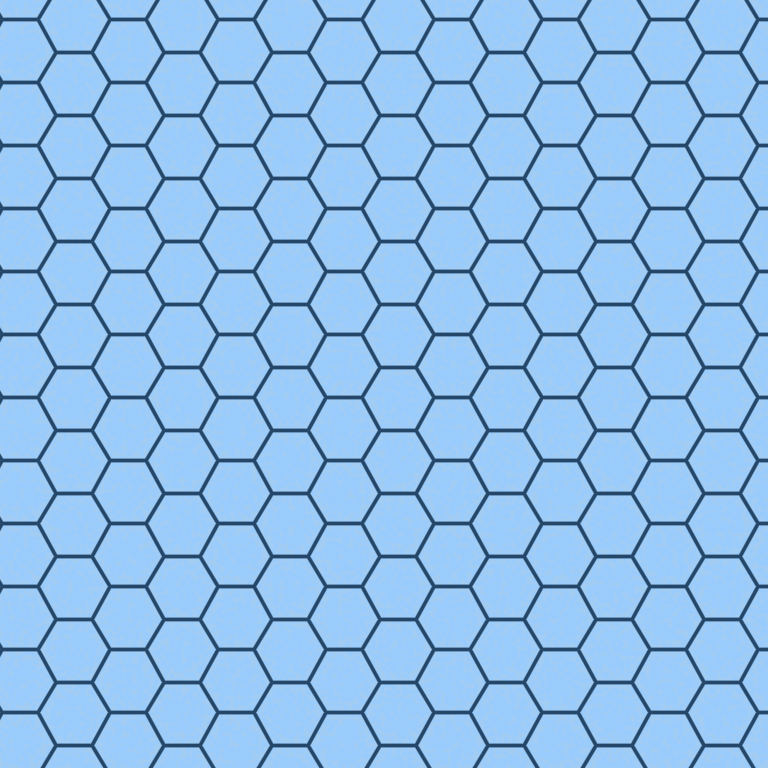
This pattern is drawn by a WebGL 2 fragment shader. Its source:

```glsl
#version 300 es
precision highp float;

uniform vec2 u_resolution;
out vec4 fragColor;

const vec3 SKY_BLUE = vec3(0.60, 0.80, 0.99);
const vec3 DUSTY_BLUE = vec3(0.64, 0.80, 0.95);
const vec3 WIRE_NAVY = vec3(0.14, 0.28, 0.41);

// Honeycomb layout as fractions of the canvas; y runs downward
const float UNIT = 1.0 / 256.0;
const vec2 TILE = vec2(36.0, 21.0) * UNIT;
const vec2 TILE_ORIGIN = vec2(6.7, 6.5) * UNIT;
const vec2 UPPER_VERTEX = vec2(6.0, 0.0) * UNIT;
const vec2 SIDE_VERTEX = vec2(12.0, 11.0) * UNIT;

// Wire profile: solid core and soft rim, as distances from the centre line
const float WIRE_CORE = 0.0013;
const float WIRE_RIM = 0.0036;
const float GRAIN_SIZE = 1.8 * UNIT;

vec2 hash2(vec2 p) {
    vec3 q = fract(p.xyx * vec3(0.1031, 0.1030, 0.0973));
    q += dot(q, q.yzx + 33.33);
    return fract((q.xx + q.yz) * q.zy);
}

float segmentDistance(vec2 p, vec2 a, vec2 b) {
    vec2 ab = b - a;
    float t = clamp(dot(p - a, ab) / dot(ab, ab), 0.0, 1.0);
    return length(p - a - ab * t);
}

// Distance to the nearest cell point
float cellularNoise(vec2 p) {
    vec2 cell = floor(p);
    float nearest = 2.0;
    for (int y = -1; y <= 1; y++) {
        for (int x = -1; x <= 1; x++) {
            vec2 neighbour = cell + vec2(x, y);
            nearest = min(nearest, distance(p, neighbour + hash2(neighbour)));
        }
    }
    return nearest;
}

// Mirrored tile: two half horizontals, two slants and one shared horizontal
float honeycombDistance(vec2 p, vec2 tile, vec2 upper, vec2 side) {
    vec2 q = p - tile * vec2(floor(p.x / tile.x + 0.5), floor(p.y / tile.y));
    q.x = abs(q.x);
    vec2 lower = upper + vec2(0.0, tile.y);
    float slants = min(segmentDistance(q, upper, side),
                       segmentDistance(q, side, lower));
    float caps = min(segmentDistance(q, vec2(0.0, upper.y), upper),
                     segmentDistance(q, vec2(0.0, lower.y), lower));
    float bridge = segmentDistance(q, side, vec2(0.5 * tile.x, side.y));
    return min(min(slants, caps), bridge);
}

// Faint speckle, stronger close to the wires
vec3 mottledFill(vec2 p, float wireDistance) {
    float nearWire = 1.0 - smoothstep(0.004, 0.022, wireDistance);
    float grain = cellularNoise(p / GRAIN_SIZE) + 0.25 * nearWire;
    return mix(SKY_BLUE, DUSTY_BLUE, smoothstep(0.42, 0.85, grain));
}

void main() {
    float canvas = min(u_resolution.x, u_resolution.y);
    vec2 p = vec2(gl_FragCoord.x, u_resolution.y - gl_FragCoord.y) / canvas;
    float wireDistance = honeycombDistance(p - TILE_ORIGIN, TILE,
                                           UPPER_VERTEX, SIDE_VERTEX);

    // Keep the rim at least one pixel wide
    float rim = max(WIRE_RIM, WIRE_CORE + 1.0 / canvas);
    float wire = 1.0 - smoothstep(WIRE_CORE, rim, wireDistance);
    vec3 colour = mix(mottledFill(p, wireDistance), WIRE_NAVY, wire);
    fragColor = vec4(colour, 1.0);
}
```
